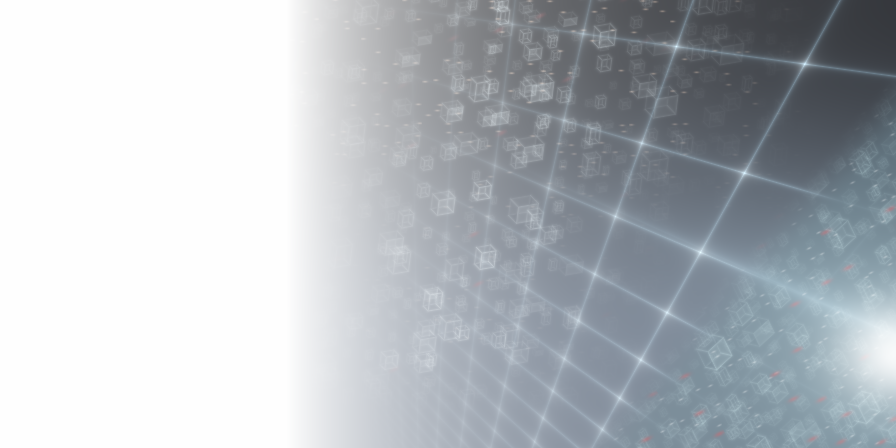
This background is drawn by a WebGL 1 fragment shader. Its source:

```glsl
precision highp float;
// Glass boxes and a glowing perspective grid, lit by a corner flare, fading to white at the left.

uniform vec2 u_resolution;

const vec3 WHITE = vec3(0.995);
const vec3 SKY_TOP = vec3(0.16, 0.17, 0.19);
const vec3 SKY_LOW = vec3(0.38, 0.43, 0.50);
const vec3 CITY_TINT = vec3(0.36, 0.46, 0.51);
const vec3 LINE_BLUE = vec3(0.56, 0.76, 0.88);
const vec3 GLASS = vec3(0.86, 0.93, 0.96);
const vec3 CYAN = vec3(0.70, 0.88, 0.91);
const vec3 WARM = vec3(1.0, 0.82, 0.68);
const vec3 RED = vec3(0.72, 0.30, 0.33);

const vec2 FLARE = vec2(2.0, 0.21);
const vec2 BEAM_START = vec2(1.12, 0.645);
const vec2 BEAM_END = vec2(2.0, 0.25);
const float VEIL_START = 0.64;
const float VEIL_FALL = 2.1;
const float EDGE_WIDTH = 0.0022;
const float LINE_WIDTH = 0.0035;
const float BOX_SHEAR = 0.3;

// Rows of the projection from grid plane to canvas (y down)
const vec3 ROW_X = vec3(0.0026, 0.149, 1.510);
const vec3 ROW_Y = vec3(0.0164, 0.266, 0.104);
const vec3 ROW_W = vec3(-0.158, 0.158, 1.0);

vec3 hash3(vec2 p) {
  vec3 k = vec3(dot(p, vec2(127.1, 311.7)), dot(p, vec2(269.5, 183.3)), dot(p, vec2(113.5, 271.9)));
  return fract(sin(k) * 43758.55);
}

vec2 rotate(vec2 p, float a) {
  return vec2(cos(a) * p.x + sin(a) * p.y, cos(a) * p.y - sin(a) * p.x);
}

// Adds light without clipping
vec3 screen(vec3 base, vec3 light) {
  return base + (1.0 - base) * clamp(light, 0.0, 1.0);
}

float boxDistance(vec2 p, vec2 halfSize) {
  vec2 d = abs(p) - halfSize;
  return length(max(d, 0.0)) + min(max(d.x, d.y), 0.0);
}

float segmentDistance(vec2 p, vec2 a, vec2 b) {
  vec2 ab = b - a;
  return length(p - a - ab * clamp(dot(p - a, ab) / dot(ab, ab), 0.0, 1.0));
}

// Inverse projection: canvas point to grid coordinates
vec2 gridPlane(vec2 p) {
  vec3 h = cross(ROW_X - p.x * ROW_W, ROW_Y - (1.0 - p.y) * ROW_W);
  return h.xy / h.z;
}

// Distances on the canvas to the two families of grid lines
vec2 gridDistance(vec2 p) {
  const float STEP = 0.001;
  vec2 c = gridPlane(p);
  vec2 dx = gridPlane(p + vec2(STEP, 0.0)) - c;
  vec2 dy = gridPlane(p + vec2(0.0, STEP)) - c;
  return abs(fract(c + 0.5) - 0.5) * STEP / sqrt(dx * dx + dy * dy + 1e-10);
}

// One sheared wireframe box per cell: light of its edges and faces
float glassBox(vec2 p, float cell, float seed, float amount) {
  vec2 g = p / cell + seed * vec2(0.37, 0.61);
  vec3 h = hash3(floor(g) + seed * 17.0);
  vec2 f = fract(g) - 0.5 - (h.xy - 0.5) * 0.2;
  f.y -= BOX_SHEAR * f.x;
  vec2 size = mix(vec2(0.08, 0.10), vec2(0.18, 0.18), h.yx);
  vec2 depth = vec2(-0.45, 0.5) * size.x;
  float front = boxDistance(f + depth, size);
  float back = boxDistance(f - depth, size);
  float edge = min(abs(front), abs(back) + 0.012);
  for (int i = 0; i < 4; i++) {
    vec2 side = vec2(mod(float(i), 2.0), floor(float(i) / 2.0)) * 2.0 - 1.0;
    edge = min(edge, segmentDistance(f - size * side, -depth, depth));
  }
  float soft = 1.0 / (cell * u_resolution.y);
  float face = (1.0 - smoothstep(-soft, soft, front)) * (0.05 + 0.4 * h.y * h.y * h.y)
             + (1.0 - smoothstep(-soft, soft, back)) * 0.10;
  float glow = exp(-edge * cell / EDGE_WIDTH) * (0.3 + 0.7 * h.x * h.x);
  return (glow + face) * step(h.z, amount);
}

float boxLayers(vec2 p, float cell, float amount) {
  float sum = 0.0;
  for (int i = 0; i < 5; i++) {
    float n = float(i);
    sum += glassBox(p, cell, n + 1.0, amount) * (1.0 - 0.14 * n);
    cell *= 0.77;
  }
  return sum;
}

// Short scattered glints
float glints(vec2 p, float cell, float amount) {
  vec3 h = hash3(floor(p / cell) + 71.0);
  vec2 f = fract(p / cell) - 0.5 - (h.xy - 0.5) * 0.5;
  return exp(-dot(f * f, vec2(18.0, 110.0))) * step(h.z, amount);
}

void main() {
  vec2 p = gl_FragCoord.xy / u_resolution.y;
  p.x *= 2.0 * u_resolution.y / u_resolution.x;

  // Regions: city at lower right, floating cluster in the middle, sparse top
  float city = smoothstep(-0.04, 0.14, (p.x - 1.354) * 1.19 - p.y + 0.05);
  float middle = (p.x - 1.08 - 0.22 * (p.y - 0.5)) / 0.24;
  float cluster = exp(-middle * middle) * smoothstep(0.06, 0.25, p.y);
  float top = smoothstep(0.45, 0.85, p.y) * (1.0 - smoothstep(1.5, 1.85, p.x));

  // Backdrop
  vec3 color = mix(SKY_LOW, SKY_TOP, smoothstep(0.2, 1.0, p.y));
  color = mix(color, CITY_TINT, city * 0.6);

  // Grid lines with glowing crossings
  vec2 d = gridDistance(p);
  vec2 line = exp(-d / LINE_WIDTH);
  vec2 halo = exp(-d / 0.016);
  float gridFade = smoothstep(0.75, 1.65, p.x) * (1.0 - 0.85 * city);
  float crossing = halo.x * halo.y;
  float lines = 0.36 * (line.x + line.y) + 0.07 * (halo.x + halo.y);
  color = screen(color, (LINE_BLUE * lines + WHITE * crossing * 0.4) * gridFade);

  // Glass boxes
  float floating = boxLayers(rotate(p, -0.12), 0.135, 0.5);
  color = screen(color, GLASS * floating * min(0.42 * cluster + 0.16 * top, 0.48));
  vec2 cityPoint = rotate(p, 0.45);
  color = screen(color, CYAN * boxLayers(cityPoint, 0.125, 0.75) * city * 0.27);

  // Warm, pale and red accents
  color = screen(color, WARM * glints(p, 0.023, 0.16) * (0.32 * top + 0.12 * cluster));
  color = screen(color, WHITE * glints(cityPoint, 0.022, 0.16) * city * 0.3);
  color = mix(color, RED, glints(cityPoint + 0.4, 0.048, 0.09) * max(city, 0.5 * cluster) * 0.55);

  // Beam and flare
  float along = clamp((p.x - BEAM_START.x) / (BEAM_END.x - BEAM_START.x), 0.0, 1.0);
  float beam = segmentDistance(p, BEAM_START, BEAM_END);
  float beamLight = 0.42 * exp(-beam / (0.008 + 0.03 * along * along)) + 0.16 * exp(-beam * 7.0);
  color = screen(color, LINE_BLUE * along * beamLight);
  float r = length((p - FLARE) * vec2(0.85, 1.0));
  color = screen(color, CYAN * 0.42 * exp(-r * r * 12.0));
  color = mix(color, WHITE, 0.92 * exp(-r * r * 95.0));

  // White veil from the left
  float veil = exp(-VEIL_FALL * max(p.x - VEIL_START, 0.0));
  gl_FragColor = vec4(mix(color, WHITE, veil), 1.0);
}
```
